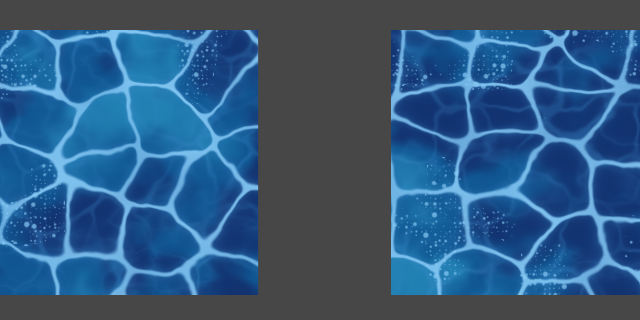
Give the GLSL for this texture, as a WebGL 2 fragment shader.

```glsl
#version 300 es
precision highp float;
// Two panels of blue water with glowing caustic webs and bubbles on grey.

uniform vec2 u_resolution;
out vec4 fragColor;

// Layout, in units of canvas height
const vec2 PANEL_Y = vec2(0.078, 0.906);
const vec2 GAP_X = vec2(0.807, 1.222);

// Palette
const vec3 GREY = vec3(0.28);
const vec3 NAVY = vec3(0.07, 0.20, 0.44);
const vec3 OCEAN = vec3(0.06, 0.34, 0.575);
const vec3 TEAL = vec3(0.13, 0.50, 0.70);
const vec3 GLOW = vec3(0.25, 0.57, 0.82);
const vec3 CREST = vec3(0.53, 0.79, 0.96);

// Web and bubbles
const vec2 WEB_SCALE = vec2(4.9, 5.5);
const float JITTER = 0.86;
const float CORNER_SHARPNESS = 22.0;
const float LINE_WIDTH = 0.0055;
const float WARP = 0.034;
const float BUBBLE_GRID = 32.0;

vec2 hash2(vec2 p) {
    vec3 q = fract(vec3(p.xyx) * vec3(0.1031, 0.1030, 0.0973));
    q += dot(q, q.yzx + 33.33);
    return fract((q.xx + q.yz) * q.zy);
}

float noise(vec2 p) {
    vec2 i = floor(p), f = fract(p);
    f = f * f * (3.0 - 2.0 * f);
    float low = mix(hash2(i).x, hash2(i + vec2(1, 0)).x, f.x);
    float high = mix(hash2(i + vec2(0, 1)).x, hash2(i + vec2(1, 1)).x, f.x);
    return mix(low, high, f.y);
}

float fbm(vec2 p) {
    float sum = 0.0, amp = 0.533;
    for (int i = 0; i < 4; i++) {
        sum += amp * noise(p);
        p = mat2(1.6, 1.2, -1.2, 1.6) * p + 7.3;
        amp *= 0.5;
    }
    return sum;
}

vec2 warp(vec2 p, float freq, float amount) {
    vec2 q = p * freq;
    vec2 bend = vec2(fbm(q + 11.0), fbm(q + 47.0)) - 0.5;
    return p + 2.0 * amount * bend;
}

// x: distance to the rounded cell border, y: random value of the cell
vec2 web(vec2 p) {
    vec2 base = floor(p), nearestCell = base, toNearest = vec2(9.0);
    for (int y = -1; y <= 1; y++)
    for (int x = -1; x <= 1; x++) {
        vec2 cell = base + vec2(x, y);
        vec2 r = cell + 0.5 + JITTER * (hash2(cell + 100.0) - 0.5) - p;
        if (dot(r, r) < dot(toNearest, toNearest)) {
            toNearest = r;
            nearestCell = cell;
        }
    }
    float sum = 1e-9;
    for (int y = -2; y <= 2; y++)
    for (int x = -2; x <= 2; x++) {
        if (x == 0 && y == 0) continue;
        vec2 cell = nearestCell + vec2(x, y);
        vec2 r = cell + 0.5 + JITTER * (hash2(cell + 100.0) - 0.5) - p;
        float border = dot(0.5 * (r + toNearest), normalize(r - toNearest));
        sum += exp(-CORNER_SHARPNESS * border);
    }
    return vec2(max(-log(sum) / CORNER_SHARPNESS, 0.0), hash2(nearestCell + 31.0).y);
}

// Clustered discs of mixed sizes
float bubbles(vec2 p, float pixel) {
    float cover = 0.0;
    float cluster = smoothstep(0.62, 0.80, noise(p * 6.5 + 5.0));
    for (int layer = 0; layer < 2; layer++) {
        float grid = BUBBLE_GRID * (1.0 + 1.1 * float(layer));
        vec2 q = p * grid + 19.0 * float(layer), cell = floor(q);
        vec2 rnd = hash2(cell + 63.0);
        vec2 centre = 0.5 + 0.4 * (hash2(cell + 7.0) - 0.5);
        float radius = mix(0.05, 0.28, rnd.x * rnd.x * rnd.x) / grid;
        float d = length(fract(q) - centre) / grid - radius;
        float disc = 1.0 - smoothstep(-pixel, pixel, d);
        cover = max(cover, disc * step(rnd.y, cluster * 0.75) * mix(0.5, 0.9, rnd.x));
    }
    return cover;
}

vec3 water(vec2 p, float pixel) {
    vec2 cells = web(warp(p, 6.0, WARP) * WEB_SCALE);
    float d = cells.x / WEB_SCALE.y;

    // Painted depths
    float tone = fbm(warp(p, 4.0, 0.08) * 3.2 + 3.0) + 0.16 * (cells.y - 0.5);
    vec3 col = mix(NAVY, OCEAN, smoothstep(0.30, 0.50, tone));
    col = mix(col, TEAL, smoothstep(0.50, 0.74, tone));

    // Faint submerged strands and brush streaks
    float deep = web(warp(p + 4.7, 5.0, 0.09) * WEB_SCALE * 1.15).x / WEB_SCALE.y;
    float strand = exp(-deep * deep / 0.00008) * noise(p * 8.0 + 21.0);
    float streak = 1.0 - abs(2.0 * fbm(warp(p, 3.0, 0.12) * vec2(5.0, 8.0)) - 1.0);
    col = mix(col, GLOW, 0.30 * strand + 0.13 * pow(streak, 9.0));

    // Bright surface web
    float width = LINE_WIDTH * mix(0.55, 1.45, noise(p * 9.0 + 40.0));
    float core = 1.0 - smoothstep(width * 0.25, width * 1.25 + pixel, d);
    col = mix(col, GLOW, 0.55 * exp(-d / (width * 1.8)));
    col = mix(col, CREST, core * mix(0.65, 0.95, noise(p * 7.0 + 70.0)));
    return mix(col, CREST, 0.8 * bubbles(p, pixel));
}

void main() {
    float pixel = 1.0 / u_resolution.y;
    vec2 p = gl_FragCoord.xy * pixel;
    float inset = min(p.y - PANEL_Y.x, PANEL_Y.y - p.y);
    inset = min(inset, max(GAP_X.x - p.x, p.x - GAP_X.y));
    float panel = smoothstep(-0.5 * pixel, 0.5 * pixel, inset);
    fragColor = vec4(mix(GREY, water(p, pixel), panel), 1.0);
}
```
